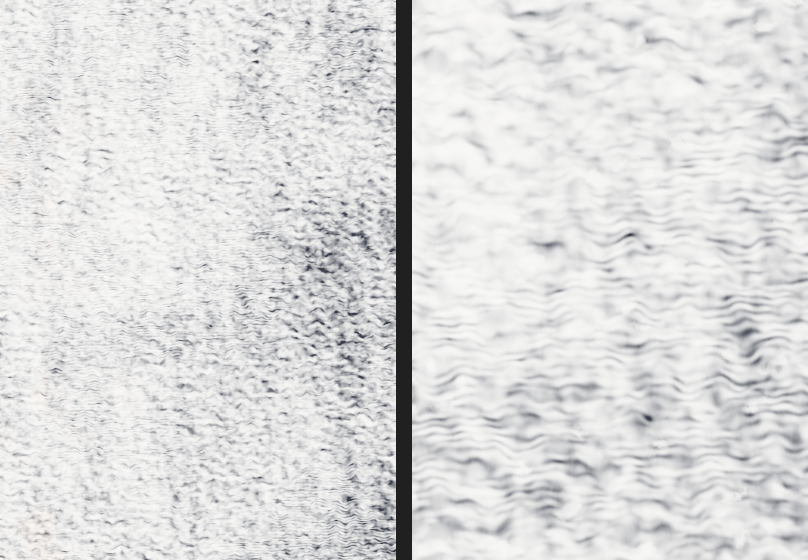
Left, the full canvas; right, a detail of the centre.
This texture is drawn by a Shadertoy shader. Its source:

```glsl
// Worn, whitewashed fabric: pale paint over blue-grey woven threads.
// Broad stains and vertical streaks set the wear; layered sines, cellular
// flakes and embossed noise add the grain. Tone falls off exponentially.

const vec3 PAPER = vec3(0.978, 0.976, 0.969);
const vec3 INK = vec3(0.12, 0.14, 0.20);
const vec3 RUST = vec3(0.030, -0.005, -0.030);
const float BASE_WEAR = -0.28;      // overall amount of exposed ink
const float MEDIAN_DARKNESS = 0.088;
const float CONTRAST = 0.92;
const float STAIN_DEPTH = 0.62;
const float STREAK_DEPTH = 1.0;
const float THREAD_ROWS = 180.0;    // woven rows per canvas height
const float THREAD_DEPTH = 0.42;
const float CRUMPLE_DEPTH = 1.8;
const float FIBRE_DEPTH = 1.6;
const float FLAKE_DEPTH = 1.2;
const vec2 CRUMPLE_SCALE = vec2(68.0, 140.0);
const vec2 FIBRE_SCALE = vec2(170.0, 290.0);
const vec2 FLAKE_SCALE = vec2(85.0, 130.0);
const float TAU = 6.28318;

vec2 hash2(vec2 p) {
    vec3 q = fract(p.xyx * vec3(0.1031, 0.1030, 0.0973));
    q += dot(q, q.yzx + 33.33);
    return fract((q.xx + q.yz) * q.zy);
}

float valueNoise(vec2 p) {
    vec2 i = floor(p), f = fract(p);
    f = f * f * (3.0 - 2.0 * f);
    float low = mix(hash2(i).x, hash2(i + vec2(1, 0)).x, f.x);
    float high = mix(hash2(i + vec2(0, 1)).x, hash2(i + vec2(1, 1)).x, f.x);
    return mix(low, high, f.y);
}

// Signed layered noise, centred on zero; keeps the axes of its input
float clouds(vec2 p) {
    float sum = 0.0, gain = 1.0;
    for (int i = 0; i < 5; i++) {
        sum += gain * (valueNoise(p) - 0.5);
        p = 1.93 * p + vec2(17.3, 9.1);
        gain *= 0.62;
    }
    return sum;
}

// Distance to the nearest scattered cell point
float cellular(vec2 p) {
    vec2 i = floor(p), f = fract(p);
    float nearest = 4.0;
    for (int y = -1; y <= 1; y++)
        for (int x = -1; x <= 1; x++) {
            vec2 cell = vec2(x, y);
            vec2 d = cell + hash2(i + cell) - f;
            nearest = min(nearest, dot(d, d));
        }
    return sqrt(nearest);
}

// Light from above: slope of the noise along the vertical
float emboss(vec2 p) {
    return valueNoise(p + vec2(0.2, 0.45)) - valueNoise(p - vec2(0.2, 0.35));
}

float stain(vec2 p, vec2 centre, vec2 radius) {
    vec2 d = (p - centre) / radius;
    return exp(-dot(d, d));
}

// Large-scale wear: stains, painted blocks, drips and diagonal scuffs
float wearMap(vec2 p) {
    vec2 w = p + 0.06 * vec2(clouds(p * 9.0), clouds(p * 9.0 + 40.0));
    float stains = p.x - 0.35;
    stains += 1.6 * stain(w, vec2(0.71, 0.53), vec2(0.19, 0.12));
    stains += 1.0 * stain(w, vec2(0.44, 0.41), vec2(0.20, 0.13));
    stains += 1.2 * stain(w, vec2(0.70, 0.10), vec2(0.19, 0.17));
    stains += 0.9 * stain(w, vec2(0.71, 0.87), vec2(0.15, 0.15));
    stains += 0.8 * stain(w, vec2(0.25, -0.01), vec2(0.5, 0.05));
    float wear = BASE_WEAR + STAIN_DEPTH * stains;

    vec2 e = p + 0.010 * clouds(p * 35.0);
    float block = smoothstep(0.445, 0.453, e.y) * smoothstep(0.628, 0.620, e.y);
    wear -= 0.40 * block * smoothstep(0.355, 0.335, e.x);
    wear += 0.30 * smoothstep(0.453, 0.445, e.y) * smoothstep(0.14, 0.18, e.x)
          * smoothstep(0.25, 0.40, e.y);

    wear += 0.45 * clouds(p * vec2(9.0, 6.0) + 5.0);
    wear += STREAK_DEPTH * clouds(p * vec2(32.0, 8.5) + 71.0);
    wear += 0.75 * clouds(p * vec2(58.0, 36.0) + 23.0);

    vec2 diagonal = vec2(p.x + p.y, p.y - p.x);
    float scuff = clouds(diagonal * vec2(5.0, 60.0));
    return wear + 1.1 * scuff * stain(p, vec2(0.56, 0.88), vec2(0.17, 0.13));
}

// Fine relief: woven rows, crumples, fibres and flakes
float grain(vec2 p) {
    float weave = smoothstep(0.3, 0.7, valueNoise(p * vec2(7.0, 9.0) + 3.0));
    vec2 q = p;
    q.y += 0.008 * (valueNoise(p * vec2(60.0, 50.0)) - 0.5);
    q.y += 0.0005 * (sin(p.x * 410.0 + p.y * 190.0) + sin(p.x * 230.0 - p.y * 310.0));
    float gaps = smoothstep(0.25, 0.7, valueNoise(p * vec2(75.0, 130.0) + 31.0));
    float threads = sin(TAU * THREAD_ROWS * q.y) * mix(0.3, 1.2, weave) * (0.35 + gaps);
    float crumple = emboss(q * CRUMPLE_SCALE) * mix(1.25, 0.8, weave);
    float fibres = valueNoise(q * FIBRE_SCALE) - 0.5;
    float flakes = cellular(q * FLAKE_SCALE) - 0.42;
    return THREAD_DEPTH * threads + CRUMPLE_DEPTH * crumple
         + FIBRE_DEPTH * fibres + FLAKE_DEPTH * flakes;
}

void mainImage(out vec4 fragColor, in vec2 fragCoord) {
    vec2 p = fragCoord / iResolution.y;
    float level = wearMap(p) + grain(p);

    // Sparse ragged paint chips left bright
    float chip = cellular(p * vec2(16.0, 23.0) + 0.15 * clouds(p * 90.0));
    level -= 1.0 * smoothstep(0.12, 0.04, chip);

    float darkness = MEDIAN_DARKNESS * exp(CONTRAST * level);
    darkness = 1.15 * darkness / (1.0 + 0.45 * darkness);
    vec3 colour = mix(PAPER, INK, min(darkness, 0.88));

    // Faint rust along the left side
    float rust = smoothstep(0.0, 0.6, clouds(p * vec2(14.0, 10.0) + 90.0));
    colour += RUST * rust * smoothstep(0.30, 0.0, p.x) * (0.4 + 2.0 * darkness);
    fragColor = vec4(clamp(colour, 0.0, 1.0), 1.0);
}
```
